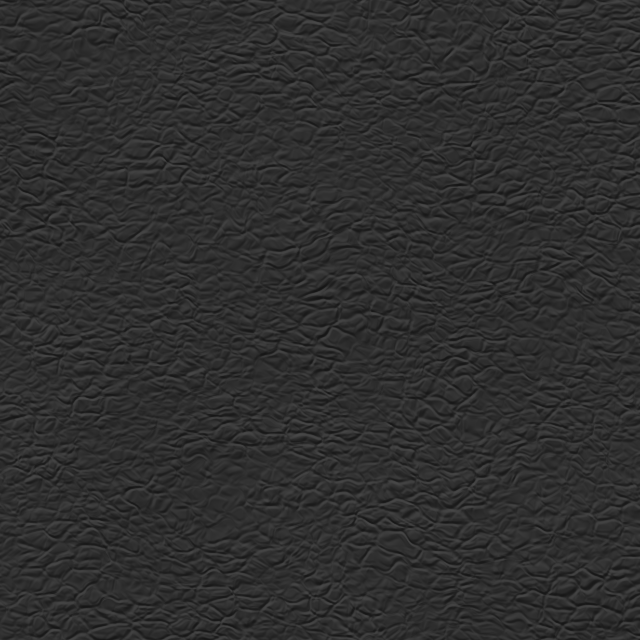
A three.js fragment shader for this texture:

```glsl
// Dark charcoal leather with fine, sideways-stretched pebbled grain and creases.
varying vec2 vUv;

#define LEATHER_COLOR vec3(0.181, 0.181, 0.181)
#define PEBBLE_SCALE vec2(25.0, 45.0)
#define WRINKLE_SCALE vec2(56.0, 88.0)
#define GRAIN_SCALE vec2(95.0, 135.0)
#define CREASE_DEPTH 0.85
#define WRINKLE_DEPTH 0.50
#define GRAIN_DEPTH 0.75
#define LIGHT_DIR vec2(-0.24, 0.97)
#define RELIEF_STEP 0.0019
#define CONTRAST 0.118

vec2 hash2(vec2 p) {
  vec3 q = fract(vec3(p.xyx) * vec3(0.1031, 0.1030, 0.0973));
  q += dot(q, q.yzx + 33.33);
  return fract((q.xx + q.yz) * q.zy);
}

// Smooth value noise, two independent channels.
vec2 noise2(vec2 p) {
  vec2 cell = floor(p);
  vec2 f = fract(p);
  f = f * f * (3.0 - 2.0 * f);
  vec2 low = mix(hash2(cell), hash2(cell + vec2(1.0, 0.0)), f.x);
  vec2 high = mix(hash2(cell + vec2(0.0, 1.0)), hash2(cell + 1.0), f.x);
  return mix(low, high, f.y);
}

// Gap between the two nearest cell centres: zero along cell borders.
float borderGap(vec2 p) {
  vec2 cell = floor(p);
  vec2 f = fract(p);
  float nearest = 8.0;
  float second = 8.0;
  for (int y = -1; y <= 1; y++) {
    for (int x = -1; x <= 1; x++) {
      vec2 offset = vec2(float(x), float(y));
      float d = length(offset + hash2(cell + offset) - f);
      second = min(second, max(nearest, d));
      nearest = min(nearest, d);
    }
  }
  return second - nearest;
}

// Raised pebbles cut by uneven creases, finer wrinkles and soft grain.
float leatherHeight(vec2 p) {
  vec2 bend = (noise2(p * 7.0 + 3.0) - 0.5) * vec2(0.03, 0.035);
  vec2 jitter = (noise2(p * vec2(48.0, 64.0) + 17.0) - 0.5) * vec2(0.014, 0.011);
  vec2 q = p + bend + jitter;

  vec2 strength = noise2(p * vec2(14.0, 22.0) + 41.0);
  float creaseMask = mix(0.25, 1.0, smoothstep(0.2, 0.75, strength.x));
  float wrinkleMask = mix(0.45, 1.0, strength.y);

  float pebble = smoothstep(0.0, 0.30, borderGap(q * PEBBLE_SCALE + 5.0));
  float wrinkle = smoothstep(0.0, 0.55, borderGap(q * WRINKLE_SCALE + 71.0));
  float grain = noise2(q * GRAIN_SCALE + 130.0).x;

  return CREASE_DEPTH * creaseMask * pebble
       + WRINKLE_DEPTH * wrinkleMask * wrinkle
       + GRAIN_DEPTH * grain;
}

void main() {
  // Slope towards the light, softly limited at steep crease walls.
  vec2 lightStep = LIGHT_DIR * RELIEF_STEP;
  float slope = leatherHeight(vUv - lightStep) - leatherHeight(vUv + lightStep);
  float shade = slope / sqrt(1.0 + slope * slope);

  // Faint broad unevenness of the hide.
  float tone = (noise2(vUv * 4.0 + 9.0).x - 0.5) * 0.010;

  gl_FragColor = vec4(LEATHER_COLOR + CONTRAST * shade + tone, 1.0);
}
```
